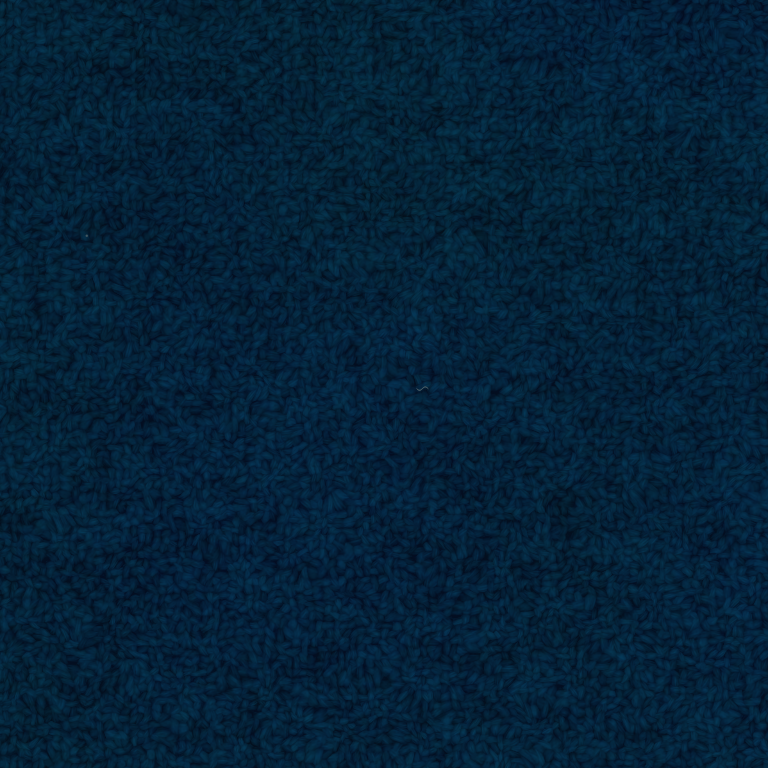
Write a Shadertoy shader that draws this texture.

```glsl
// Deep blue cut-pile carpet: small tilted tufts, fine fibres and soft mottling.

const vec3 SHADOW_BLUE = vec3(0.010, 0.058, 0.123);
const vec3 LIT_BLUE = vec3(0.020, 0.205, 0.315);
const vec3 LINT_GREY = vec3(0.36, 0.42, 0.43);
const float TUFTS_ACROSS = 100.0;

float hash(vec2 p) {
    return fract(sin(dot(p, vec2(127.1, 311.7))) * 43758.5453);
}

float noise(vec2 p) {
    vec2 cell = floor(p);
    vec2 f = fract(p);
    f = f * f * (3.0 - 2.0 * f);
    float low = mix(hash(cell), hash(cell + vec2(1.0, 0.0)), f.x);
    float high = mix(hash(cell + vec2(0.0, 1.0)), hash(cell + vec2(1.0)), f.x);
    return mix(low, high, f.y);
}

vec2 rotate(vec2 p, float angle) {
    float c = cos(angle);
    float s = sin(angle);
    return vec2(c * p.x + s * p.y, c * p.y - s * p.x);
}

// Blends the overlapping tufts around p, the tallest one dominating.
float pileTone(vec2 p, vec2 tuftSize) {
    vec2 home = floor(p);
    float toneSum = 0.0;
    float weightSum = 0.0001;
    for (int y = -1; y <= 1; y++) {
        for (int x = -1; x <= 1; x++) {
            vec2 id = home + vec2(float(x), float(y));
            vec2 jitter = vec2(hash(id), hash(id + 17.3)) - 0.5;
            float angle = 0.6 + 3.0 * (hash(id + 41.9) - 0.5);
            vec2 q = rotate(p - id - 0.5 - 0.7 * jitter, angle);
            vec2 scaled = q / tuftSize;
            float dome = 1.0 - dot(scaled, scaled);
            float shade = hash(id + 73.1) - 0.5;
            float fibre = noise(q * vec2(1.8, 6.0) + id * 7.0) - 0.5;
            float weight = exp(7.0 * (dome + 0.4 * hash(id + 91.7)));
            float tone = 0.5 * max(dome, 0.0) + 0.40 * shade + 0.32 * fibre;
            toneSum += weight * tone;
            weightSum += weight;
        }
    }
    return toneSum / weightSum;
}

// Broad wear patches, smaller clumps and faint horizontal tuft rows.
float mottling(vec2 uv) {
    float broad = noise(uv * 5.0 + 3.0) - 0.5;
    float clumps = noise(uv * vec2(22.0, 28.0) + 11.0) - 0.5;
    float rows = noise(uv * vec2(12.0, 75.0) + 29.0) - 0.5;
    return 0.10 * broad + 0.17 * clumps + 0.13 * rows;
}

// Short curled strand of pale lint.
float lintStrand(vec2 p, float halfLength, float width) {
    float bend = 0.0022 * sin(p.x * 420.0);
    float inside = 1.0 - smoothstep(halfLength * 0.7, halfLength, abs(p.x));
    return inside * (1.0 - smoothstep(0.0, width, abs(p.y - bend)));
}

void mainImage(out vec4 fragColor, in vec2 fragCoord) {
    vec2 uv = fragCoord / iResolution.y;

    // Slightly warped tuft grid, so no rows line up exactly
    vec2 warp = vec2(noise(uv * 30.0), noise(uv * 30.0 + 57.0)) - 0.5;
    vec2 pile = uv * TUFTS_ACROSS + 1.2 * warp;
    float tone = 0.20 + pileTone(pile, vec2(0.95, 0.55)) + mottling(uv);
    tone += 0.12 * (noise(uv * 430.0) - 0.5);

    // Dye drifts between teal and a purer blue
    vec3 color = mix(SHADOW_BLUE, LIT_BLUE, clamp(tone, 0.0, 1.15));
    float dye = noise(uv * 4.0 + 83.0) + noise(uv * 120.0 + 5.0) - 1.0;
    color += vec3(0.0, -0.008, 0.016) * dye;

    // Stray lint
    float lint = lintStrand(uv - vec2(0.55, 0.494), 0.009, 0.0016);
    float speck = 1.0 - smoothstep(0.0005, 0.0025, length(uv - vec2(0.113, 0.693)));
    color = mix(color, LINT_GREY, 0.7 * max(lint, speck));

    fragColor = vec4(max(color, 0.0), 1.0);
}
```
